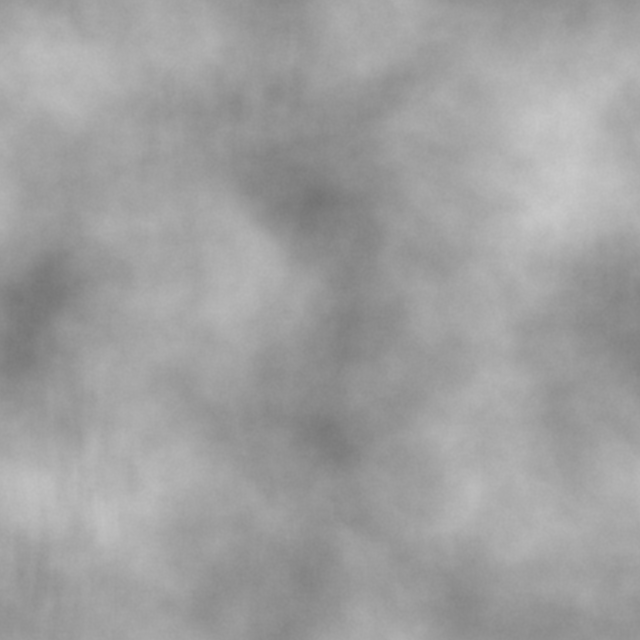
Write a three.js fragment shader that draws this texture.

```glsl
// Soft grey clouds: mottled smoke with faint vertical streaks and fine grain.
// Wrapping gradient noise is summed in octaves over a gently warped plane;
// every layer repeats a whole number of times, so the square tiles.

varying vec2 vUv;

const vec3 MID_GREY = vec3(0.622);
const float CLOUD_CONTRAST = 0.225;
const float STREAK_CONTRAST = 0.035;
const float GRAIN_CONTRAST = 0.022;
const float WARP_AMOUNT = 0.035;

// Sine-free hash: two values from -1 to 1 for a lattice cell and seed.
vec2 hashGradient(vec2 cell, float seed) {
  vec3 p = fract((cell.xyx + seed * 17.0) * vec3(0.1031, 0.1030, 0.0973));
  p += dot(p, p.yzx + 33.33);
  return fract((p.xx + p.yz) * p.zy) * 2.0 - 1.0;
}

// Contribution of one lattice corner, wrapped at the period.
float cornerValue(vec2 cell, vec2 corner, vec2 local, vec2 period, float seed) {
  return dot(hashGradient(mod(cell + corner, period), seed), local - corner);
}

// Gradient noise around zero that repeats once per unit square.
float tileNoise(vec2 uv, vec2 period, float seed) {
  vec2 p = uv * period;
  vec2 cell = floor(p);
  vec2 f = p - cell;
  vec2 w = f * f * f * (f * (f * 6.0 - 15.0) + 10.0);
  float low = mix(cornerValue(cell, vec2(0.0, 0.0), f, period, seed),
                  cornerValue(cell, vec2(1.0, 0.0), f, period, seed), w.x);
  float high = mix(cornerValue(cell, vec2(0.0, 1.0), f, period, seed),
                   cornerValue(cell, vec2(1.0, 1.0), f, period, seed), w.x);
  return mix(low, high, w.y);
}

// Octaves of noise, each shifted so that their lattices do not line up.
float cloudNoise(vec2 uv, float basePeriod, float gain, float seed) {
  float sum = 0.0;
  float amplitude = 1.0;
  float period = basePeriod;
  for (int i = 0; i < 5; i++) {
    float layer = float(i);
    vec2 shift = vec2(0.37, 0.23) * layer;
    sum += amplitude * tileNoise(uv + shift, vec2(period), seed + layer);
    amplitude *= gain;
    period *= 2.0;
  }
  return sum;
}

// Thin, tall brush marks that show only in some regions.
float streaks(vec2 uv, float seed) {
  float region = smoothstep(-0.05, 0.3, tileNoise(uv, vec2(3.0), seed));
  float marks = tileNoise(uv, vec2(44.0, 7.0), seed + 1.0)
              + 0.5 * tileNoise(uv, vec2(88.0, 13.0), seed + 2.0);
  return region * marks;
}

// Paper-like grain in two sizes.
float grain(vec2 uv, float seed) {
  return tileNoise(uv, vec2(190.0), seed)
       + 0.6 * tileNoise(uv, vec2(97.0), seed + 1.0);
}

void main() {
  vec2 warp = vec2(tileNoise(vUv, vec2(4.0), 11.0),
                   tileNoise(vUv, vec2(4.0), 12.0));
  vec2 cloudUv = vUv + WARP_AMOUNT * warp;

  float tone = CLOUD_CONTRAST * cloudNoise(cloudUv, 3.0, 0.54, 2.0);
  tone += STREAK_CONTRAST * streaks(cloudUv, 21.0);
  tone += GRAIN_CONTRAST * grain(vUv, 31.0);

  gl_FragColor = vec4(MID_GREY + tone, 1.0);
}
```
